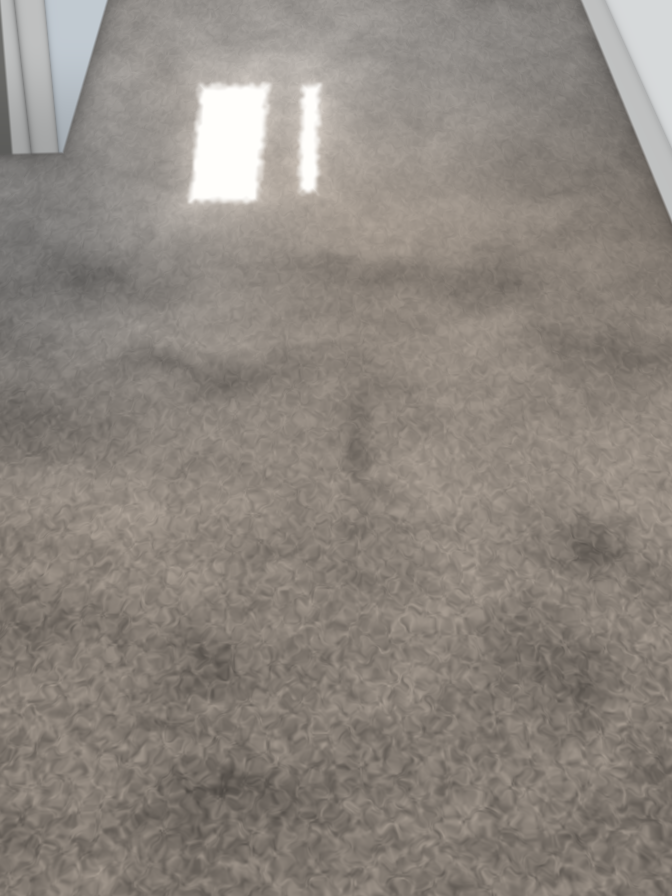
Write a Shadertoy shader that draws this texture.

```glsl
// Worn beige carpet in a hallway, with white trim and two patches of window light.
const vec3 CARPET_WARM = vec3(0.545, 0.510, 0.475);
const vec3 CARPET_COOL = vec3(0.525, 0.525, 0.525);
const vec3 SUNLIGHT = vec3(1.0, 0.995, 0.985);
const vec3 WALL = vec3(0.84, 0.85, 0.855);
const vec3 TRIM = vec3(0.75, 0.755, 0.755);
const float HORIZON = 2.33;      // height where the floor lines converge
const float PILE_SCALE = 225.0;  // density of carpet tufts
const float PILE_CONTRAST = 0.33;
const float STAIN_DEPTH = 0.105;
const float WORN_LIFT = 0.055;

// Soft patches: centre.xy, radius.xy
const vec4 STAINS[12] = vec4[12](
    vec4(0.485, 0.940, 0.100, 0.033), vec4(0.145, 0.925, 0.060, 0.025),
    vec4(0.720, 0.885, 0.060, 0.035), vec4(0.545, 0.655, 0.026, 0.110),
    vec4(0.905, 0.510, 0.070, 0.065), vec4(0.815, 0.320, 0.100, 0.085),
    vec4(0.390, 0.145, 0.165, 0.050), vec4(0.000, 0.695, 0.090, 0.075),
    vec4(0.300, 0.365, 0.080, 0.070), vec4(0.910, 0.800, 0.130, 0.045),
    vec4(0.310, 0.790, 0.085, 0.022), vec4(0.040, 0.400, 0.100, 0.055));
const vec4 WORN[6] = vec4[6](
    vec4(0.170, 0.570, 0.130, 0.080), vec4(0.300, 0.690, 0.075, 0.035),
    vec4(0.690, 0.620, 0.100, 0.140), vec4(0.370, 0.300, 0.065, 0.035),
    vec4(0.660, 0.430, 0.090, 0.080), vec4(0.650, 1.080, 0.180, 0.110));

float hash(vec2 p) {
    vec3 q = fract(vec3(p.xyx) * 0.1031);
    q += dot(q, q.yzx + 33.33);
    return fract((q.x + q.y) * q.z);
}

float noise(vec2 p) {
    vec2 i = floor(p), f = fract(p);
    f = f * f * (3.0 - 2.0 * f);
    return mix(mix(hash(i), hash(i + vec2(1, 0)), f.x),
               mix(hash(i + vec2(0, 1)), hash(i + vec2(1, 1)), f.x), f.y);
}

float fbm(vec2 p) {
    float sum = 0.0, amp = 0.5;
    for (int i = 0; i < 4; i++) {
        sum += amp * noise(p);
        p = mat2(1.6, 1.2, -1.2, 1.6) * p + 7.3;
        amp *= 0.5;
    }
    return sum / 0.9375;
}

// Distance from a line drawn downwards; positive on its left
float leftOf(vec2 p, vec2 top, vec2 bottom) {
    vec2 e = normalize(bottom - top);
    return dot(p - top, vec2(e.y, -e.x));
}

float cover(float d, float blur) { return smoothstep(-blur, blur, d); }

float blob(vec2 p, vec4 s) {
    vec2 q = (p - s.xy) / s.zw;
    return exp(-dot(q, q) * 1.2);
}

// Distance outside a sheared rectangle
float slantBox(vec2 p, vec2 centre, vec2 halfSize, float slant) {
    p -= centre;
    p.x -= slant * p.y;
    vec2 d = abs(p) - halfSize;
    return length(max(d, 0.0)) + min(max(d.x, d.y), 0.0);
}

vec3 carpet(vec2 p) {
    // Broad light, falling off toward the near end and the edges
    float tone = mix(0.90, 1.03, smoothstep(0.0, 0.65, p.y));
    tone += 0.15 * blob(p, vec4(0.40, 1.16, 0.30, 0.20));
    tone -= 0.15 * blob(p, vec4(0.0, 0.86, 0.22, 0.24));
    tone -= 0.13 * blob(p, vec4(0.88, 1.13, 0.16, 0.26));

    // Foot-worn mottling
    vec2 warp = vec2(fbm(p * 9.0), fbm(p * 9.0 + 31.0)) - 0.5;
    vec2 q = p + 0.09 * warp;
    for (int i = 0; i < 12; i++) tone -= STAIN_DEPTH * 1.5 * blob(q, STAINS[i]);
    for (int i = 0; i < 6; i++) tone += WORN_LIFT * 1.5 * blob(q, WORN[i]);
    tone += 0.24 * (fbm(q * vec2(7.0, 13.0) + 4.0) - 0.5);
    tone += 0.16 * (fbm(q * vec2(24.0, 42.0)) - 0.5);

    // Tufts shrink and blur with distance
    float depth = HORIZON - p.y;
    vec2 pile = PILE_SCALE * vec2((p.x - 0.5) / depth, log(depth));
    pile += 1.6 * vec2(noise(pile * 0.6), noise(pile * 0.6 + 19.0));
    float tuft = 0.65 * noise(pile) + 0.35 * noise(pile * 1.8 + 11.0) - 0.5;
    tone += tuft * PILE_CONTRAST * mix(1.25, 0.35, smoothstep(0.1, 1.1, p.y));

    float cool = max(0.8 * smoothstep(0.6, 0.0, p.x) * smoothstep(0.5, 1.0, p.y),
                     0.6 * smoothstep(0.95, 1.3, p.y));
    return mix(CARPET_WARM, CARPET_COOL, cool) * tone;
}

void mainImage(out vec4 fragColor, in vec2 fragCoord) {
    vec2 p = fragCoord / iResolution.x;
    float aa = 1.2 / iResolution.x;
    vec3 col = carpet(p);

    // Window light with a soft halo
    float pane = slantBox(p, vec2(0.341, 1.120), vec2(0.050, 0.086), 0.09);
    float sliver = slantBox(p, vec2(0.461, 1.127), vec2(0.0125, 0.079), 0.03);
    float beam = min(pane, sliver) + 0.006 * (noise(p * 120.0) - 0.5);
    col += vec3(0.13, 0.125, 0.12) * exp(-max(beam, 0.0) * 26.0);
    col = mix(col, SUNLIGHT, cover(-beam, 0.007));

    // Right wall and baseboard
    float rightWall = -leftOf(p, vec2(0.865, 1.333), vec2(1.0, 1.003));
    float boardTop = -leftOf(p, vec2(0.900, 1.333), vec2(1.0, 1.110));
    col *= 1.0 - 0.25 * exp(-abs(rightWall) * 55.0);
    vec3 side = mix(TRIM, WALL, cover(boardTop, 0.004));
    side *= 1.0 - 0.14 * exp(-abs(boardTop) * 260.0);
    col = mix(col, side, cover(rightWall, aa * 1.5));

    // Left wall and door post
    float leftWall = leftOf(p, vec2(0.160, 1.333), vec2(0.094, 1.108));
    float foot = p.y - 1.105 - 0.03 * (p.x - 0.05);
    float doorway = min(leftWall, foot);
    col *= 1.0 - 0.28 * exp(-abs(doorway) * 60.0);
    float post = leftOf(p, vec2(0.066, 1.333), vec2(0.087, 1.110));
    float groove = leftOf(p, vec2(0.021, 1.333), vec2(0.046, 1.110));
    float gap = leftOf(p, vec2(0.000, 1.333), vec2(0.018, 1.110));
    vec3 door = mix(WALL * vec3(0.90, 0.93, 0.96), TRIM, cover(post, aa));
    door *= 1.0 - 0.22 * exp(-abs(post) * 350.0);
    door *= 1.0 - 0.30 * exp(-abs(groove) * 260.0);
    door = mix(door, vec3(0.42, 0.42, 0.41), cover(gap, aa * 1.5));
    door *= mix(0.86, 1.0, smoothstep(1.10, 1.28, p.y));
    col = mix(col, door, cover(doorway, aa * 1.5));

    fragColor = vec4(clamp(col, 0.0, 1.0), 1.0);
}
```
